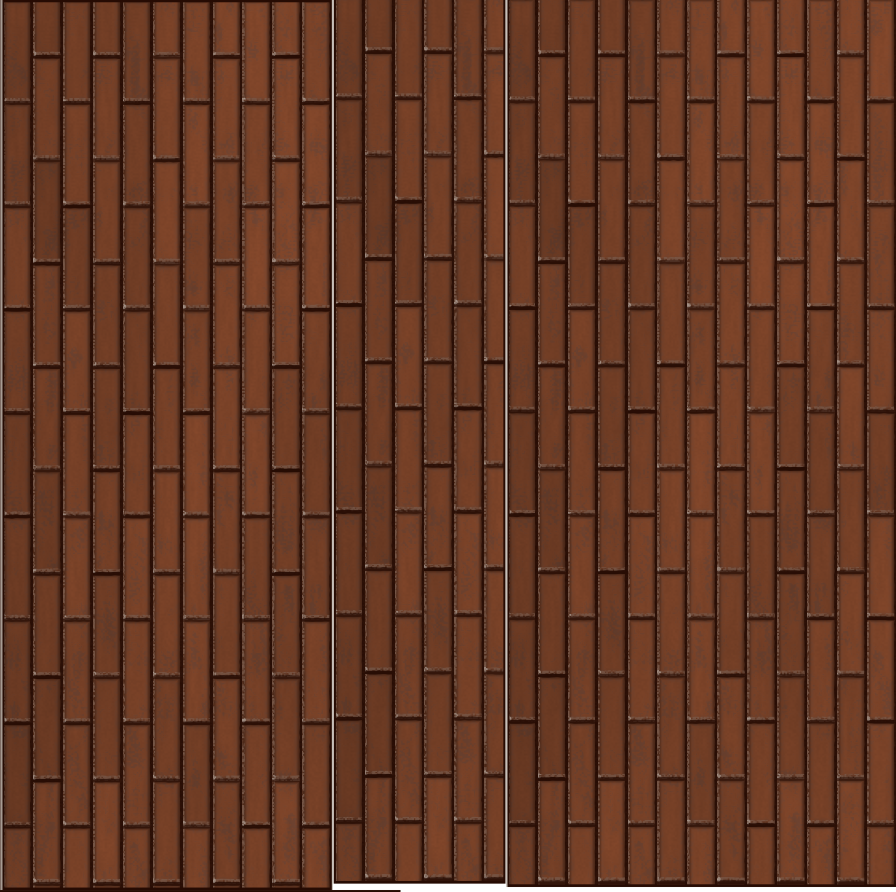
Write a Shadertoy shader that draws this texture.

```glsl
// Upright red-brown bricks in staggered columns, laid as three panels of
// 11, 5.7 and 13 columns that share one pattern, split by pale seams.
// Cell coordinates give each brick its tone; edge distances give the joints.

#define PITCH vec2(0.0334, 0.1159)   // column width, brick height
#define STAGGER 0.446                // shift of odd columns, in bricks
#define SEAMS vec3(0.0016, 0.3715, 0.5652)
#define DARK_SIDE 0.0030             // dark joint on the right of a brick
#define DARK_END 0.0021              // half of the dark joint between ends
#define PALE_SIDE 0.0023             // mortar left of a brick
#define PALE_END 0.0056              // mortar above the lower joint
#define SHADOW 0.0056                // reach of the soft shadow by a joint
#define SEAM_HALF 0.0012
#define TONE_VARIATION 0.10          // brick to brick
#define BROAD_VARIATION 0.10         // drifting over several bricks

const vec3 BRICK  = vec3(0.470, 0.254, 0.152);
const vec3 DUSTY  = vec3(0.390, 0.242, 0.180);
const vec3 SHADE  = vec3(0.255, 0.130, 0.075);
const vec3 GAP    = vec3(0.150, 0.045, 0.012);
const vec3 MORTAR = vec3(0.480, 0.360, 0.300);
const vec3 SEAM   = vec3(0.780, 0.750, 0.720);
const vec3 PAGE   = vec3(1.0);

// Per panel: left edge, height of the lowest even joint, bottom edge
const vec3 PANELS[3] = vec3[3](
    vec3(0.0034, 0.0733, 0.0020),
    vec3(0.3735, 0.0785, 0.0094),
    vec3(0.5668, 0.0750, 0.0056));

float hash(vec2 p) {
    return fract(sin(dot(p, vec2(127.1, 311.7))) * 43758.5453);
}

float noise(vec2 p) {
    vec2 i = floor(p), f = fract(p);
    f = f * f * (3.0 - 2.0 * f);
    return mix(mix(hash(i), hash(i + vec2(1, 0)), f.x),
               mix(hash(i + vec2(0, 1)), hash(i + vec2(1, 1)), f.x), f.y);
}

// 1 within width w of an edge, 0 beyond, smoothed over a pixel
float band(float d, float w) {
    float aa = 0.6 / iResolution.y;
    return 1.0 - smoothstep(w - aa, w + aa, d);
}

// Brick face: a tone per brick, streaks along it, grain and dusty patches
vec3 brickFace(vec2 id, vec2 q, float rim) {
    float tone = 1.01 + TONE_VARIATION * (hash(id) - 0.5);
    tone += BROAD_VARIATION * (noise(q * vec2(9.0, 5.0) + 3.0) - 0.5);
    tone -= 0.07 * step(id.x, 1.5);
    float streaks = noise(q * vec2(260.0, 45.0));
    float grain = noise(q * 480.0);
    float patches = noise(q * vec2(75.0, 38.0) + 9.0);
    float dust = smoothstep(0.52, 0.85, 0.55 * patches + 0.45 * grain);
    dust = max(dust, grain * (1.0 - smoothstep(0.004, 0.0095, rim)));
    vec3 col = mix(BRICK, DUSTY, 0.85 * dust);
    return col * tone * (0.95 + 0.05 * streaks + 0.05 * grain);
}

// One panel of staggered bricks; q is measured from its lowest even joint
vec3 brickPanel(vec2 q) {
    vec2 cell = q / PITCH;
    float column = floor(cell.x);
    cell.y -= STAGGER * mod(column, 2.0);
    vec2 id = vec2(column, floor(cell.y));
    vec2 low = fract(cell) * PITCH;
    vec2 high = PITCH - low;

    // Worn edges and joints of uneven depth
    float wear = noise(q * 560.0 + 40.0);
    float wobble = 0.0007 * (noise(q * 200.0) - 0.5);
    float lowDepth = 0.45 + 0.55 * hash(id + 17.0);
    float highDepth = 0.45 + 0.55 * hash(id + vec2(17.0, 18.0));

    float rim = min(min(low.x, high.x - 0.0020), min(low.y, high.y));
    vec3 col = brickFace(id, q, rim);
    col = mix(col, SHADE, 0.75 * (1.0 - smoothstep(0.0012, SHADOW, rim)));

    // Speckled mortar first, then the dark gaps over it
    float pale = max(band(low.x + wobble, PALE_SIDE) * 0.85,
                     band(low.y + wobble, PALE_END) * 0.70);
    col = mix(col, MORTAR, pale * smoothstep(0.05, 0.75, wear));
    float dark = max(band(low.y + wobble, DARK_END) * lowDepth,
                     band(high.y - wobble, DARK_END) * highDepth);
    dark = max(dark, band(high.x + wobble, DARK_SIDE) * (0.8 + 0.2 * wear));
    col = mix(col, GAP, dark);

    // Bright chips where the joints cross
    float corner = band(length(low - vec2(0.0012, 0.0035)), 0.0026);
    return mix(col, SEAM, 0.6 * corner * wear);
}

void mainImage(out vec4 fragColor, in vec2 fragCoord) {
    vec2 uv = fragCoord / iResolution.xy;
    int index = int(step(SEAMS.y, uv.x) + step(SEAMS.z, uv.x));
    vec3 panel = PANELS[index];
    vec3 col = brickPanel(uv - panel.xy);

    // Dark rims at the foot of each panel and the top of the first
    col = mix(col, GAP, band(uv.y - panel.z, 0.0030));
    if (index == 0) col = mix(col, GAP, band(1.0 - uv.y, 0.0026));

    // Seams: a pale line between two dark ones
    vec3 gaps = abs(uv.x - SEAMS);
    float seam = min(gaps.x, min(gaps.y, gaps.z));
    col = mix(col, GAP, band(seam, 0.0034));
    float fade = gaps.x < 0.01 ? 0.8 : 1.0;
    col = mix(col, SEAM, band(seam, SEAM_HALF) * fade);

    // Blank strip under the panels, with the first rim running on below
    col = mix(col, PAGE, band(uv.y, panel.z));
    float rimRun = band(uv.x, 0.447) * band(uv.y, 0.0022);
    fragColor = vec4(mix(col, GAP, rimRun), 1.0);
}
```
